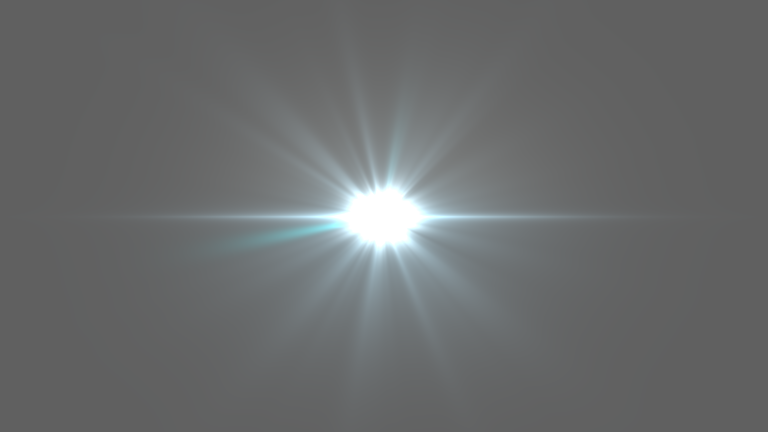
Reproduce this background procedurally as a Shadertoy shader.

```glsl
// A white-blue star flare on flat grey: a broad elliptical glow, a hot core,
// angular noise rays, a handful of soft beams and a thin horizontal streak.
// Every layer is an additive falloff in units of the canvas height.

const float TAU = 6.2831853;
const vec3 BACKDROP = vec3(0.376);
const vec3 WARM_GLOW = vec3(0.92, 0.96, 0.93);
const vec3 COOL_GLOW = vec3(0.74, 1.0, 1.10);
const vec3 HALO_BLUE = vec3(0.70, 1.0, 1.14);
const vec3 CORE_WHITE = vec3(1.05, 1.15, 1.20);
const vec3 BEAM_CYAN = vec3(0.0, 0.95, 1.0);

// Each beam: direction in radians, angular width, reach.
const int BEAM_COUNT = 9;
const vec3 BEAMS[BEAM_COUNT] = vec3[BEAM_COUNT](
    vec3(1.77, 0.060, 0.17), vec3(1.40, 0.070, 0.13), vec3(0.91, 0.070, 0.16),
    vec3(2.32, 0.090, 0.18), vec3(2.57, 0.050, 0.16), vec3(4.56, 0.080, 0.17),
    vec3(5.11, 0.070, 0.15), vec3(4.00, 0.100, 0.15), vec3(5.60, 0.100, 0.15));

float hash(float n) {
    return fract(sin(n * 127.1) * 43758.5453);
}

float gauss(float x, float width) {
    return exp(-x * x / (width * width));
}

// Value noise around the circle; wraps after the given number of cells.
float ringNoise(float angle, float cells, float seed) {
    float t = fract(angle / TAU) * cells;
    float i = floor(t);
    float f = smoothstep(0.0, 1.0, t - i);
    return mix(hash(i + seed), hash(mod(i + 1.0, cells) + seed), f);
}

float rayPattern(float angle) {
    return 0.45 * ringNoise(angle, 23.0, 3.0)
         + 0.35 * ringNoise(angle, 47.0, 61.0)
         + 0.20 * ringNoise(angle, 101.0, 137.0);
}

// Angular profile of a beam, using the wrapped angle difference.
float beam(float angle, float direction, float width) {
    float d = angle - direction;
    return gauss(atan(sin(d), cos(d)), width);
}

float streak(vec2 p, float reach, float thickness) {
    return gauss(p.x, reach) * exp(-abs(p.y) / thickness);
}

void mainImage(out vec4 fragColor, in vec2 fragCoord) {
    vec2 p = (fragCoord - 0.5 * iResolution.xy) / iResolution.y;
    p -= vec2(-0.004, -0.002);
    float r = length(p);
    float angle = atan(p.y, p.x + 1e-6);
    float rays = rayPattern(angle);

    // Broad glow, warm above and cool below
    float glow = gauss(length(p * vec2(0.82, 1.0)), 0.31);
    vec3 glowTint = mix(COOL_GLOW, WARM_GLOW, smoothstep(-0.08, 0.12, p.y));
    vec3 color = BACKDROP + 0.125 * glow * glowTint;

    // Spiky halo whose reach follows the rays
    color += 0.46 * HALO_BLUE * exp(-r / (0.09 * mix(0.55, 1.4, rays)));

    // Soft beams
    for (int i = 0; i < BEAM_COUNT; i++) {
        vec3 b = BEAMS[i];
        float fade = exp(-r / b.z) * smoothstep(0.0, 0.06, r);
        color += 0.16 * HALO_BLUE * beam(angle, b.x, b.y) * fade;
    }

    // Cyan accents: a long low beam on the left, a short one above
    float accentStart = smoothstep(0.02, 0.10, r);
    color += 0.34 * BEAM_CYAN * beam(angle, 3.325, 0.065) * gauss(r, 0.26) * accentStart;
    color += 0.08 * BEAM_CYAN * beam(angle, 1.38, 0.09) * gauss(r, 0.19) * accentStart;

    // Horizontal streak, from thin and long to thick and short
    color += 0.36 * HALO_BLUE * streak(p, 0.36, 0.007);
    color += 0.07 * HALO_BLUE * streak(p, 0.40, 0.030);
    color += 0.40 * HALO_BLUE * streak(p, 0.13, 0.014);

    // Hot core with ragged rim
    float coreRadius = 0.054 * mix(0.8, 1.2, rays);
    color += 1.2 * CORE_WHITE * gauss(length(p * vec2(0.85, 1.0)), coreRadius);

    fragColor = vec4(clamp(color, 0.0, 1.0), 1.0);
}
```
